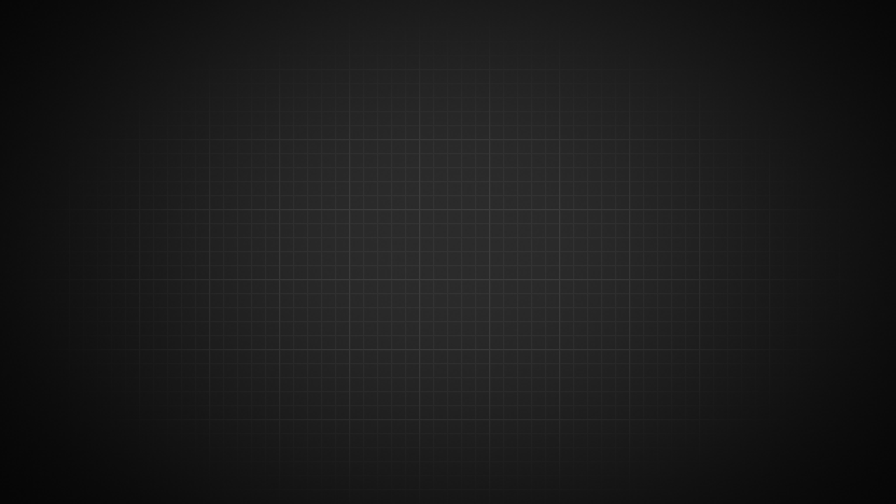
Reproduce this pattern procedurally as a WebGL 1 fragment shader.

```glsl
precision highp float;
// Dark drafting grid: fine cells inside bold squares, fading into a vignette.

uniform vec2 u_resolution;

float hash(vec2 cell) {
  return fract(sin(dot(cell, vec2(127.1, 311.7))) * 43758.5453);
}

// Area coverage of square grid lines, smoothed over one pixel.
float gridLines(vec2 p, float period, float width, float pixel) {
  vec2 dist = abs(mod(p + 0.5 * period, period) - 0.5 * period);
  vec2 cover = clamp((0.5 * (width + pixel) - dist) / pixel, 0.0, min(1.0, width / pixel));
  return max(cover.x, cover.y);
}

void main() {
  vec2 uv = gl_FragCoord.xy / u_resolution;
  vec2 centered = uv * 2.0 - 1.0;

  // The canvas is 1280 x 720 units, measured from the upper left.
  vec2 p = vec2(uv.x, 1.0 - uv.y) * vec2(1280.0, 720.0);
  float pixel = 1280.0 / u_resolution.x;

  // Background glow, slightly above the middle
  float glowRadius = length((centered - vec2(0.02, 0.07)) * vec2(1.0, 0.75));
  float shade = mix(0.168, 0.02, smoothstep(0.1, 1.4, glowRadius));

  // Five fine cells per bold square, dissolving toward the border
  float fine = gridLines(p + 0.5, 20.0, 1.6, pixel);
  float bold = gridLines(p + 0.5, 100.0, 1.6, pixel);
  float fadeRadius = length((centered - vec2(-0.02, -0.07)) / vec2(0.97, 1.06));
  float fade = 1.0 - smoothstep(0.3, 1.03, fadeRadius);
  shade += max(0.035 * fine, 0.075 * bold) * fade;

  // Faint grain
  shade += (hash(floor(p / 2.5)) - 0.5) * 0.004;

  gl_FragColor = vec4(vec3(shade), 1.0);
}
```
